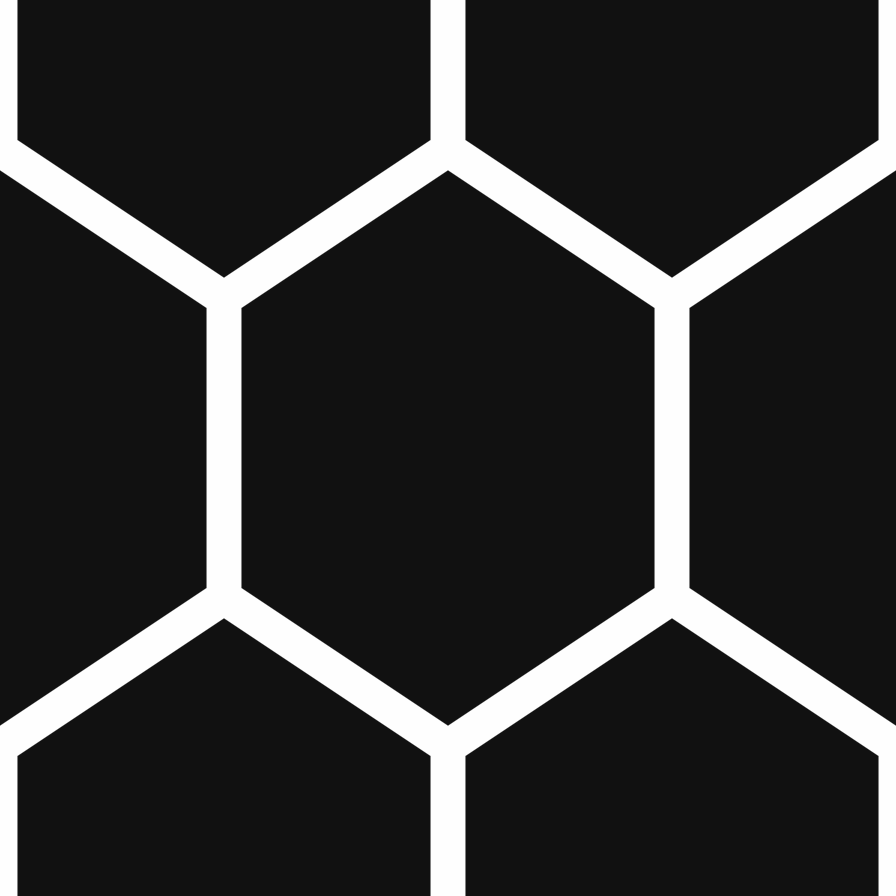
A Shadertoy shader for this pattern:

```glsl
// Dark hexagonal cells in staggered rows, parted by even white lines.

const vec2 REPEATS = vec2(2.0, 1.0);      // cells across, pairs of rows down
const float HALF_WIDTH = 0.25;            // cell centre to upright side
const float HALF_HEIGHT = 1.0 / 3.0;      // cell centre to upper tip
const float SLOPE = 2.0 / 3.0;            // steepness of the slanted sides
const float LINE_WIDTH = 0.039;
const vec3 CELL_COLOUR = vec3(0.065);
const vec3 LINE_COLOUR = vec3(0.995);

// Offset from the nearest point of a wrapping grid that passes through origin
vec2 gridOffset(vec2 p, vec2 origin, vec2 repeats) {
    return (fract((p - origin) * repeats + 0.5) - 0.5) / repeats;
}

// Distance to the nearest hexagon side, positive inside
float hexagonInset(vec2 p, float halfWidth, float halfHeight, float slope) {
    p = abs(p);
    float upright = halfWidth - p.x;
    float slanted = (halfHeight - p.y - slope * p.x) / sqrt(1.0 + slope * slope);
    return min(upright, slanted);
}

void mainImage(out vec4 fragColor, in vec2 fragCoord) {
    vec2 uv = fragCoord / iResolution.xy;
    float pixel = 1.0 / min(iResolution.x, iResolution.y);

    // Two staggered grids of cells
    float inset = -1.0;
    for (int row = 0; row < 2; row++) {
        vec2 origin = vec2(0.25, 0.5) * float(row) + vec2(0.25, 0.0);
        vec2 p = gridOffset(uv, origin, REPEATS);
        inset = max(inset, hexagonInset(p, HALF_WIDTH, HALF_HEIGHT, SLOPE));
    }

    // Smooth border between line and cell
    float edge = 0.5 * LINE_WIDTH;
    float cell = smoothstep(edge - 0.75 * pixel, edge + 0.75 * pixel, inset);
    fragColor = vec4(mix(LINE_COLOUR, CELL_COLOUR, cell), 1.0);
}
```
